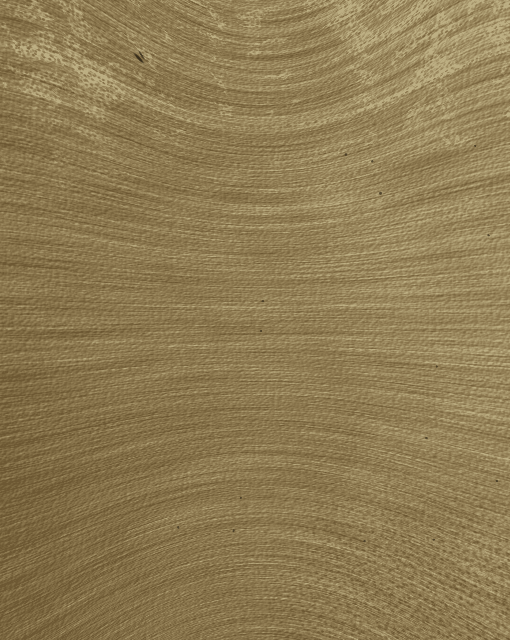
Reproduce this texture procedurally as a Shadertoy shader.

```glsl
const vec3 DARK  = vec3(0.45, 0.37, 0.22);
const vec3 MID   = vec3(0.565, 0.487, 0.325);
const vec3 LIGHT = vec3(0.70, 0.64, 0.47);

vec2 hash2(vec2 p) {
    vec3 q = fract(p.xyx * vec3(0.1031, 0.1030, 0.0973));
    q += dot(q, q.yzx + 33.33);
    return fract((q.xx + q.yz) * q.zy);
}

// Cellular noise: distance to the nearest jittered point
float cellular(vec2 p) {
    vec2 cell = floor(p), f = p - cell;
    float nearest = 4.0;
    for (int j = -1; j <= 1; j++)
    for (int i = -1; i <= 1; i++) {
        vec2 o = vec2(i, j);
        vec2 d = o + hash2(cell + o) - f;
        nearest = min(nearest, dot(d, d));
    }
    return sqrt(nearest);
}

// Layered, turning sines for soft cloudy patches
float clouds(vec2 p) {
    float sum = 0.0, amp = 0.5;
    for (int i = 0; i < 6; i++) {
        p = mat2(0.8, 0.6, -0.6, 0.8) * p + 0.7 * sin(p.yx * 1.3 + float(i));
        sum += amp * sin(p.x) * sin(p.y);
        p *= 1.7;
        amp *= 0.72;
    }
    return sum;
}

// Height across the grain: sags above the middle, arches below it
float grainLevel(vec2 p, float strength) {
    float dx = (p.x - 0.41) / mix(0.34, 0.26, p.y);
    return p.y + strength * (p.y - 0.5) * exp(-dx * dx);
}

// Growth bands of several widths, fading in and out
float growthBands(float x, float level) {
    float sum = 0.0, freq = 60.0;
    for (int i = 0; i < 6; i++) {
        float k = float(i);
        float fade = 0.55 + 0.45 * sin(level * 13.0 + x * 4.0 + k * 1.7);
        sum += fade * sin(level * freq + 0.9 * sin(x * 5.0 + k * 2.1) + k * 2.4);
        freq *= 1.63;
    }
    return sum;
}

// Long thin lines along the grain
float hairlines(float x, float level, vec2 density) {
    return 1.0 - smoothstep(0.08, 0.4, cellular(vec2(x, level) * density));
}

// Side-lit surface relief
float relief(vec2 p) {
    return cellular(p) - cellular(p + vec2(0.3, -0.4));
}

float ellipse(vec2 p, vec2 centre, vec2 radius, float angle) {
    vec2 d = p - centre;
    float c = cos(angle), s = sin(angle);
    d = vec2(c * d.x + s * d.y, c * d.y - s * d.x) / radius;
    return 1.0 - smoothstep(0.5, 1.3, length(d));
}

// Pinholes and one larger nick
float blemishes(vec2 p) {
    float mark = 0.0;
    for (int i = 0; i < 15; i++) {
        vec2 h = hash2(vec2(i, 7)), size = hash2(vec2(i, 19));
        vec2 centre = vec2(0.25 + 0.54 * h.x, 0.08 + 0.72 * h.y);
        mark = max(mark, ellipse(p, centre, 0.0013 + 0.0013 * size, h.x * 6.0) * 0.75);
    }
    mark = max(mark, ellipse(p, vec2(0.217, 0.909), vec2(0.011, 0.0022), -0.8));
    return max(mark, ellipse(p, vec2(0.221, 0.914), vec2(0.008, 0.0016), -1.0) * 0.8);
}

void mainImage(out vec4 fragColor, in vec2 fragCoord) {
    vec2 p = fragCoord / iResolution.y;
    float level = grainLevel(p, mix(0.75, 0.45, p.y));
    float fibre = grainLevel(p, 0.65);
    float top = smoothstep(0.55, 0.95, p.y);
    float cloud = clouds(p * 9.0);
    float speckle = cellular(vec2(p.x * 150.0, level * 170.0));

    // Broad light: dim lower left, brighter right and top
    float tone = 0.44 + 0.42 * (p.x - 0.4) + 0.16 * (p.y - 0.5);
    tone -= 0.16 * smoothstep(0.45, 0.0, p.x) * smoothstep(0.75, 0.2, p.y);
    tone += 0.11 * cloud;

    // Growth bands, and hairlines worn through by speckle
    tone += mix(0.05, 0.1, top) * growthBands(p.x, level);
    float worn = smoothstep(0.15, 0.6, speckle);
    tone += 0.28 * worn * hairlines(p.x, level, vec2(2.5, 130.0));
    tone += 0.22 * hairlines(p.x + 3.0, level, vec2(4.0, 210.0));
    tone -= 0.24 * hairlines(p.x + 7.0, level, vec2(3.5, 190.0));
    float ring = (level - 0.95 - 0.004 * sin(p.x * 17.0)) / 0.005;
    tone += 0.36 * exp(-ring * ring) * worn;

    // Ragged pale flakes near the top
    float flakes = clouds(vec2(p.x * 42.0, level * 70.0)) + 0.7 * cloud;
    tone += 0.42 * top * worn * smoothstep(0.2, 0.55, flakes);

    // Fine gritty relief, drawn out along the fibre
    tone += 0.26 * relief(vec2(p.x * 95.0, fibre * 150.0));
    tone += 0.42 * relief(vec2(p.x * 170.0 + 9.0, fibre * 215.0));

    // Short dark pores at the lower right
    float pores = 1.0 - smoothstep(0.1, 0.4, cellular(vec2(p.x * 90.0, fibre * 85.0)));
    tone -= 0.4 * pores * smoothstep(0.3, 0.6, p.x) * smoothstep(0.33, 0.1, p.y);

    tone = clamp(tone, -0.1, 1.15);
    vec3 wood = mix(mix(DARK, MID, 2.0 * tone), mix(MID, LIGHT, 2.0 * tone - 1.0), step(0.5, tone));
    wood = mix(wood, DARK * 0.5, blemishes(p));
    fragColor = vec4(wood, 1.0);
}
```
